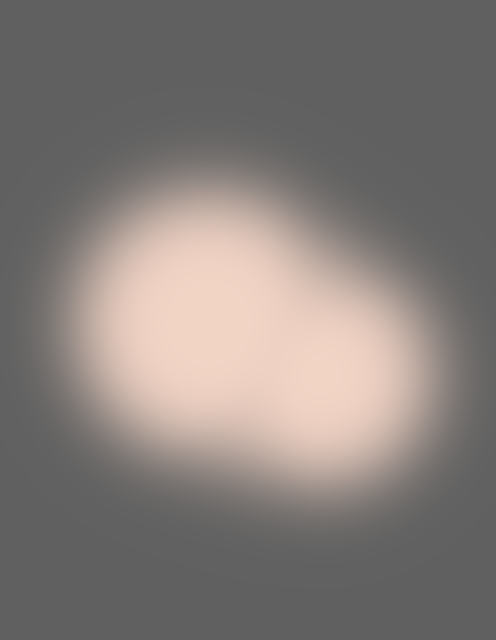
Write a Shadertoy shader that draws this background.

```glsl
// A soft peach glow on flat grey: two discs are fused into one rounded blob
// with a smooth union of distances, then its edge is blurred by a Gaussian
// profile. Lengths are in canvas heights, measured from the canvas centre.

#define LARGE_CENTER vec2(-0.0612, -0.0052)
#define LARGE_RADIUS 0.2018
#define SMALL_CENTER vec2(0.1146, -0.0859)
#define SMALL_RADIUS 0.1667
#define FUSION 0.078
#define BLUR 0.0547
#define GREY vec3(0.378)
#define PEACH vec3(0.951, 0.832, 0.774)

float discDistance(vec2 p, vec2 center, float radius) {
    return length(p - center) - radius;
}

// Polynomial smooth minimum: rounds the seam between two distances
float smoothUnion(float a, float b, float width) {
    float h = max(width - abs(a - b), 0.0) / width;
    return min(a, b) - 0.25 * h * h * width;
}

// Coverage of a Gaussian-blurred edge (tanh form of the normal integral)
float blurredEdge(float dist, float sigma) {
    float z = clamp(dist / sigma, -4.0, 4.0);
    return 0.5 - 0.5 * tanh(0.7979 * (z + 0.0447 * z * z * z));
}

void mainImage(out vec4 fragColor, in vec2 fragCoord) {
    vec2 p = (fragCoord - 0.5 * iResolution.xy) / iResolution.y;

    // Blob outline
    float large = discDistance(p, LARGE_CENTER, LARGE_RADIUS);
    float small = discDistance(p, SMALL_CENTER, SMALL_RADIUS);
    float blob = smoothUnion(large, small, FUSION);

    // Soft glow over the backdrop
    float glow = blurredEdge(blob, BLUR);
    fragColor = vec4(mix(GREY, PEACH, glow), 1.0);
}
```
